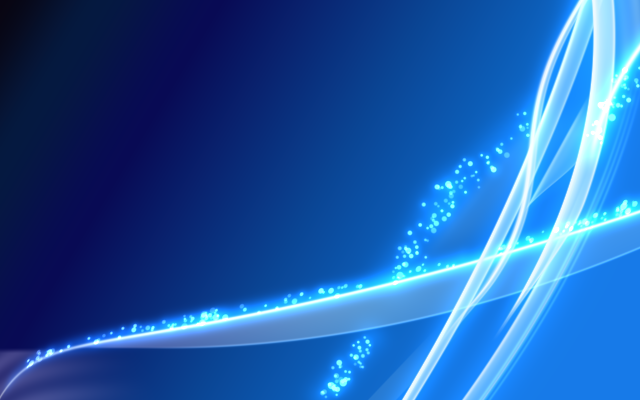
A Shadertoy shader for this background:

```glsl
#define BLACK vec3(.03, .02, .07)
#define TEAL vec3(.02, .10, .25)
#define NAVY vec3(.03, .04, .33)
#define BLUE vec3(.04, .27, .58)
#define AZURE vec3(.05, .38, .74)
#define SKY vec3(.09, .48, .91)
#define PALE vec3(.79, .94, .99)
#define LAVENDER vec3(.72, .70, .92)
#define GLOW vec3(.08, .50, .95)
#define BUBBLES 44
#define BUBBLE_SIZE .0095
#define STREAKS 3.0

float pixel() { return 1.0 / iResolution.y; }

vec3 hash3(float n) {
    return fract(sin(n * vec3(12.99, 78.23, 37.72)) * 4375.85);
}

float ridge(float d, float w) { return exp(-d * d / (w * w)); }

float band(float d, float w) {
    float s = pixel() + .001;
    return smoothstep(-s, s, d) * smoothstep(-s, s, w - d);
}

// Diagonal gradient, dark at the upper left
vec3 backdrop(vec2 p) {
    float t = dot(vec2(p.x, 1.0 - p.y), vec2(.857, .514));
    vec3 col = mix(BLACK, TEAL, smoothstep(0.0, .22, t));
    col = mix(col, NAVY, smoothstep(.2, .48, t));
    col = mix(col, BLUE, clamp((t - .48) / .45, 0.0, 1.0));
    col = mix(col, AZURE, clamp((t - .93) / .27, 0.0, 1.0));
    return mix(col, SKY, clamp((t - 1.2) / .35, 0.0, 1.0));
}

float ribbonTop(float x) {
    return .118 + .11 * x + .07 * x * x - .11 * exp(-14.0 * x);
}

float ribbonBottom(float x) {
    float k = max(x - .4, 0.0);
    return .13 + .174 * k * k;
}

// Translucent strand; d runs from its left edge
vec3 strand(vec3 col, float d, float w, float alpha) {
    float u = d / max(w, .001);
    float silk = .72 + .18 * sin(u * STREAKS + 1.0) + .1 * sin(u * STREAKS * 2.7);
    float rim = ridge(d - .004, .006) + .5 * ridge(d - w + .003, .004);
    col += GLOW * .3 * alpha * ridge(d - .5 * w, w + .012);
    return mix(col, mix(PALE, vec3(1), rim * .7),
               clamp(band(d, w) * alpha * (silk + rim * .5), 0.0, 1.0));
}

// Discs scattered about a segment, with a soft halo
vec3 bubbles(vec2 p, vec2 a, vec2 b, float spread, float seed) {
    vec2 along = b - a, side = normalize(vec2(-along.y, along.x));
    float px = pixel(), discs = 0.0, halos = 0.0;
    for (int i = 0; i < BUBBLES; i++) {
        vec3 h = hash3(seed + float(i)), k = hash3(seed + float(i) + 71.3);
        vec2 c = a + along * h.x + side * (h.y + k.x - 1.0) * spread;
        float r = mix(.0025, BUBBLE_SIZE, h.z * k.y), d = length(p - c);
        discs += (1.0 - smoothstep(r - px, r + px, d)) * mix(.25, .85, k.z);
        halos += ridge(d, r * 2.5) * .22 * k.z;
    }
    float t = clamp(dot(p - a, along) / dot(along, along), 0.0, 1.0);
    float haze = ridge(length(p - a - along * t), spread * 1.1);
    return PALE * min(discs, 1.0) * .75 + GLOW * (halos + haze * .2);
}

void mainImage(out vec4 fragColor, in vec2 fragCoord) {
    vec2 p = fragCoord / iResolution.y;
    p.x += .8 - .5 * iResolution.x / iResolution.y;
    float x = p.x, y = p.y;
    vec3 col = backdrop(p);

    // Lavender veil in the lower left corner
    float veil = smoothstep(.42, .05, x + y * .6) * smoothstep(.132, .115, y);
    float folds = .8 + .2 * sin(90.0 * (y - ribbonTop(x) * .5));
    col = mix(col, LAVENDER, .36 * veil * folds);

    // Faint veils behind the strands
    float trail = x - .99 - .8 * (y - .31);
    col = mix(col, PALE, .13 * smoothstep(0.0, .05, trail)
        * smoothstep(.17, .07, trail) * smoothstep(.3, .45, y) * smoothstep(.75, .6, y));
    float low = x - .92 - .95 * y;
    col = mix(col, PALE, .12 * band(low, .07) * smoothstep(.2, .05, y));
    float fold = x - 1.31 - .55 * (y - .47);
    col = strand(col, fold, .07 * smoothstep(.46, .62, y),
                 .35 * smoothstep(.46, .5, y) * smoothstep(.78, .66, y));

    // Sweeping ribbon with a bright upper edge
    float top = ribbonTop(x), bottom = ribbonBottom(x);
    float depth = top - y, thick = max(top - bottom, .001);
    float body = band(depth, thick) * smoothstep(.12, .3, x);
    float fill = mix(.46, .22, smoothstep(.7, 1.5, x)) * mix(1.1, .8, depth / thick);
    col = mix(col, mix(LAVENDER, PALE, smoothstep(.3, 1.0, x)), body * fill);
    col += PALE * .22 * ridge(y - bottom, .003) * smoothstep(.3, .6, x);
    float reach = smoothstep(.0, .5, x);
    col += GLOW * .65 * reach * ridge(depth, .021);
    col = mix(col, vec3(1), ridge(depth - .002, .0045) * mix(.4, .95, reach));

    // Haze between the strands at the upper right
    float rightLine = x - 1.49 - .26 * (y - .656) - (y - .656) * (y - .656);
    float leftLine = x - 1.12 - .80 * y + .44 * y * y;
    float silk = .7 + .2 * sin(leftLine * 75.0) + .1 * sin(leftLine * 160.0 + y * 9.0);
    col = mix(col, PALE, .42 * silk * smoothstep(.0, .03, leftLine)
        * smoothstep(.01, -.02, rightLine) * smoothstep(.62, .9, y));

    // Lower right strand and its fine outer lines
    float outer = x - 1.2 - .72 * y + .3 * y * y;
    col = strand(col, outer + .045, .055, .55 * smoothstep(.62, .25, y));
    for (int i = 0; i < 3; i++)
        col += PALE * .13 * ridge(outer - .012 * float(i), .004) * smoothstep(.9, .5, y);

    // Crossing strands
    float main1 = x - 1.017 - .60 * y + .15 * y * y;
    float wave = main1 + .045 * sin(7.0 * (y - .6)) * smoothstep(.05, .3, y);
    col = strand(col, main1 + .012, .032 + .02 * y, mix(.9, .6, y));
    col = strand(col, wave, .018, .65 * smoothstep(.1, .3, y));
    col = mix(col, vec3(1), .8 * ridge(wave, .005) * smoothstep(.2, .4, y));
    col = strand(col, leftLine, mix(.01, .055, smoothstep(.18, .5, y)),
                 .95 * smoothstep(.14, .32, y));
    float arc = smoothstep(.56, .68, y);
    col += GLOW * .6 * arc * ridge(rightLine, .028);
    col = mix(col, vec3(1), arc * ridge(rightLine, .009));

    // Sparkling trails
    vec2 onRibbon = vec2(x, y - top);
    col += bubbles(onRibbon, vec2(.03, .002), vec2(.55, .016), .017, 3.0);
    col += bubbles(onRibbon, vec2(.42, .014), vec2(1.15, .018), .02, 57.0);
    col += bubbles(onRibbon, vec2(1.25, .012), vec2(1.6, .018), .018, 113.0);
    col += bubbles(p, vec2(.985, .31), vec2(1.13, .52), .045, 171.0);
    col += bubbles(p, vec2(1.1, .48), vec2(1.33, .71), .045, 229.0);
    col += bubbles(p, vec2(.81, .01), vec2(.925, .155), .035, 287.0);
    col += bubbles(p, vec2(1.48, .65), vec2(1.59, .84), .04, 341.0);

    fragColor = vec4(clamp(col, 0.0, 1.0), 1.0);
}
```
